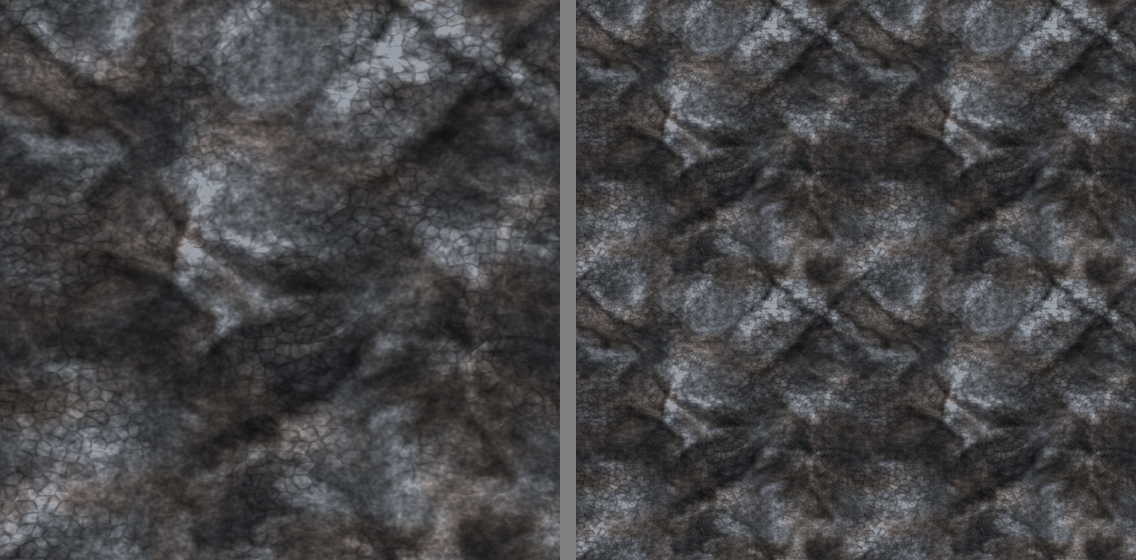
Left: one tile. Right: repeated 2 by 2.
Give the GLSL for this texture, as a WebGL 1 fragment shader.

```glsl
precision highp float;
// Seamless dark weathered rock: soft grey-blue folds, brown hollows, pebbles and hairline scratches.

uniform vec2 u_resolution;

const float MEDIAN_LIGHT = 0.243;  // brightness at relief zero
const float CONTRAST = 0.39;       // exponential gain of the relief
const float MAX_RELIEF = 2.4;
const vec3 WARM_TINT = vec3(1.06, 0.98, 0.955);
const vec3 COOL_TINT = vec3(0.965, 1.0, 1.06);
const vec2 WARP_AMOUNT = vec2(0.10, 0.065);
const vec2 BROAD_REPEATS = vec2(3.0, 4.0);
const vec2 MEDIUM_REPEATS = vec2(8.0, 13.0);
const vec2 GRAIN_REPEATS = vec2(36.0, 48.0);
const vec2 GRIT_REPEATS = vec2(110.0, 130.0);
const vec2 PEBBLE_REPEATS = vec2(36.0, 46.0);
const vec2 SCRATCH_REPEATS = vec2(19.0, 25.0);
const float SCRATCH_WIDTH = 0.06;

float hash(vec2 cell, float seed) {
  return fract(sin(dot(cell, vec2(127.1, 311.7)) + seed * 74.7) * 43758.5453);
}

// Slope of a random direction at a lattice corner that wraps at the period
float cornerSlope(vec2 cell, vec2 offset, vec2 period, float seed) {
  float angle = 6.2831853 * hash(mod(cell, period), seed);
  return dot(vec2(cos(angle), sin(angle)), offset);
}

// Gradient noise around zero; tiles over the unit square
float noise(vec2 p, vec2 period, float seed) {
  p *= period;
  vec2 i = floor(p);
  vec2 f = p - i;
  vec2 u = f * f * f * (f * (f * 6.0 - 15.0) + 10.0);
  vec2 e = vec2(1.0, 0.0);
  float low = mix(cornerSlope(i, f, period, seed),
                  cornerSlope(i + e.xy, f - e.xy, period, seed), u.x);
  float high = mix(cornerSlope(i + e.yx, f - e.yx, period, seed),
                   cornerSlope(i + e.xx, f - e.xx, period, seed), u.x);
  return mix(low, high, u.y);
}

float fbm(vec2 p, vec2 period, float seed) {
  float sum = 0.0;
  float amplitude = 1.0;
  for (int octave = 0; octave < 4; octave++) {
    sum += amplitude * noise(p, period, seed);
    period *= 2.0;
    amplitude *= 0.5;
    seed += 1.0;
  }
  return sum;
}

// Rounded pebbles: shaded domes, each with its own level, and dark gaps
float pebbles(vec2 p) {
  p *= PEBBLE_REPEATS;
  vec2 i = floor(p);
  float nearest = 4.0;
  float second = 4.0;
  float level = 0.0;
  for (int y = -1; y <= 1; y++) {
    for (int x = -1; x <= 1; x++) {
      vec2 cell = i + vec2(float(x), float(y));
      vec2 wrapped = mod(cell, PEBBLE_REPEATS);
      vec2 centre = cell + vec2(hash(wrapped, 50.0), hash(wrapped, 51.0));
      float d = distance(p, centre);
      second = min(second, max(d, nearest));
      if (d < nearest) level = hash(wrapped, 52.0) - 0.5;
      nearest = min(nearest, d);
    }
  }
  float body = smoothstep(0.0, 0.28, second - nearest);
  return (body - 0.75) + body * (0.5 * level + 0.5 * (0.35 - nearest));
}

float bump(float x, float centre, float width) {
  float d = (x - centre) / width;
  return exp(-d * d);
}

// Lit rim beside a narrow dark crease, along the zero line of a noise
float fold(float n) {
  return bump(n, 0.11, 0.12) - 1.1 * bump(n, -0.06, 0.07);
}

float scratches(vec2 p, float seed) {
  float line = 1.0 - smoothstep(0.0, SCRATCH_WIDTH, abs(noise(p, SCRATCH_REPEATS, seed)));
  return line * smoothstep(0.05, 0.35, noise(p, SCRATCH_REPEATS + 6.0, seed + 1.0));
}

void main() {
  vec2 p = gl_FragCoord.xy / u_resolution;

  // Bend the layers
  vec2 warp = vec2(fbm(p, vec2(3.0, 3.0), 1.0), fbm(p, vec2(3.0, 4.0), 8.0));
  vec2 q = p + WARP_AMOUNT * warp;
  vec2 r = p + 0.15 * WARP_AMOUNT * warp;

  // Large patches, then folds on whole-number sheared axes so that they tile
  float relief = 2.9 * fbm(q, BROAD_REPEATS, 15.0) + 1.0 * fbm(q, MEDIUM_REPEATS, 22.0);
  float steepFold = fold(noise(vec2(q.x + q.y, q.y), vec2(4.0, 2.0), 28.0));
  float gentleFold = fold(noise(vec2(q.x, 2.0 * q.y - q.x), vec2(2.0, 2.0), 30.0));
  float smallFold = fold(noise(q, vec2(6.0, 9.0), 70.0));
  relief += 1.1 * steepFold * smoothstep(-0.2, 0.3, noise(p, vec2(3.0, 3.0), 32.0));
  relief += 0.95 * gentleFold * smoothstep(-0.25, 0.25, noise(p, vec2(3.0, 3.0), 34.0));
  relief += 0.6 * smallFold * smoothstep(-0.1, 0.3, noise(p, vec2(4.0, 5.0), 72.0));
  float mass = relief;

  // Fine surface
  float pebbly = smoothstep(-0.3, 0.3, noise(p, vec2(5.0, 6.0), 36.0));
  relief += 1.1 * fbm(r, GRAIN_REPEATS, 38.0) + 0.7 * noise(r, GRIT_REPEATS, 74.0);
  relief += 0.75 * pebbly * pebbles(r + 0.006 * vec2(noise(p, MEDIUM_REPEATS * 3.0, 76.0)));
  relief += 0.4 * (scratches(p, 60.0) + scratches(r, 64.0));

  // Brown in the middle tones, blue in the lightest and darkest
  float warmth = 0.64 + 1.3 * fbm(q, vec2(4.0, 6.0), 43.0) - 0.28 * abs(mass + 0.4);
  vec3 tint = mix(COOL_TINT, WARM_TINT, smoothstep(0.0, 1.0, warmth));
  float light = MEDIAN_LIGHT * exp(CONTRAST * min(relief, MAX_RELIEF));
  gl_FragColor = vec4(light * tint, 1.0);
}
```
